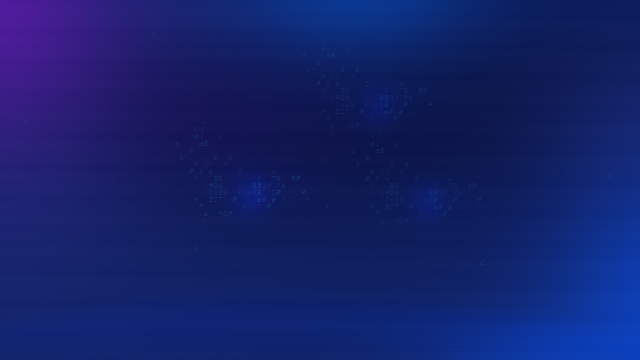
A WebGL 1 fragment shader for this background:

```glsl
precision highp float;
uniform vec2 u_resolution;

const vec3 NAVY = vec3(0.047, 0.085, 0.285);
const vec3 TOP_NAVY = vec3(0.045, 0.105, 0.34);
const vec3 FLOOR_BLUE = vec3(0.065, 0.135, 0.40);
const vec3 VIOLET = vec3(0.31, 0.11, 0.61);
const vec3 INDIGO = vec3(0.085, 0.07, 0.33);
const vec3 AZURE = vec3(0.04, 0.25, 0.63);
const vec3 ROYAL = vec3(0.05, 0.27, 0.78);
const vec3 SLATE = vec3(0.10, 0.16, 0.46);
const vec3 TEAL = vec3(0.12, 0.42, 0.64);

float hash(vec2 p) {
  return fract(sin(dot(p, vec2(127.1, 311.7))) * 4375.85);
}

// Soft elliptical falloff, 1 at the centre
float glow(vec2 p, vec2 centre, vec2 radius) {
  vec2 d = (p - centre) / radius;
  return exp(-dot(d, d));
}

float box(vec2 p, vec2 halfSize, float blur) {
  vec2 d = abs(p) - halfSize;
  return smoothstep(blur, -blur, max(d.x, d.y));
}

// Abstract cell mark: randomly chosen bars and side strokes
float cellMark(vec2 p, vec2 id, float blur) {
  float mark = 0.0;
  for (int i = 0; i < 3; i++) {
    float k = float(i) - 1.0;
    float bar = box(p - vec2(0.0, 0.0055 * k), vec2(0.0038, 0.0009), blur);
    float side = box(p - vec2(0.0035 * k, 0.0025 * k), vec2(0.0009, 0.003), blur);
    mark = max(mark, bar * step(0.4, hash(id + 3.1 * k + 7.0)));
    mark = max(mark, side * step(0.5, hash(id + 5.7 * k + 19.0)));
  }
  return mark;
}

// Scattered marks around a cluster centre
float markCluster(vec2 p, float blur) {
  vec2 cell = vec2(0.0135, 0.0195);
  vec2 id = floor(p / cell);
  vec2 mid = (id + 0.5) * cell;
  float density = glow(mid, vec2(-0.10, 0.02), vec2(0.045, 0.085));
  density += glow(mid, vec2(0.06, 0.015), vec2(0.10, 0.04));
  density += 0.7 * glow(mid, vec2(-0.14, 0.16), vec2(0.05, 0.035));
  float shown = step(hash(id), 0.75 * density);
  float strength = 0.3 + 0.7 * hash(id + 41.0);
  return cellMark(p - mid, id, blur) * shown * strength;
}

// Skewed rows of small dashes along the floor
float floorDashes(vec2 p, float blur) {
  vec2 cell = vec2(0.0145, 0.0125);
  vec2 q = vec2(p.x + 0.5 * p.y, p.y);
  vec2 id = floor(q / cell);
  vec2 local = q - (id + 0.5) * cell;
  local.y += 0.45 * local.x;
  float right = smoothstep(1.20, 1.30, q.x) * smoothstep(1.72, 1.45, q.x);
  float left = smoothstep(0.15, 0.30, q.x) * smoothstep(0.76, 0.68, q.x);
  left *= 0.6 * step(0.5, hash(id));
  float fade = smoothstep(0.095, 0.02, p.y);
  return box(local, vec2(0.004, 0.0016), blur) * (right + left) * fade;
}

vec3 backdrop(vec2 uv) {
  vec3 col = mix(FLOOR_BLUE, NAVY, smoothstep(0.08, 0.65, uv.y));
  col = mix(col, TOP_NAVY, smoothstep(0.75, 1.0, uv.y));
  col = mix(col, SLATE, 0.75 * glow(uv, vec2(0.0, 0.45), vec2(0.27, 0.40)));
  col = mix(col, INDIGO, 0.65 * glow(uv, vec2(0.33, 0.70), vec2(0.19, 0.22)));
  col = mix(col, SLATE, 0.65 * glow(uv, vec2(0.27, 1.06), vec2(0.24, 0.22)));
  col = mix(col, AZURE, 0.85 * glow(uv, vec2(0.56, 1.05), vec2(0.19, 0.20)));
  col = mix(col, VIOLET, glow(uv, vec2(-0.01, 1.0), vec2(0.20, 0.41)));
  col = mix(col, SLATE, 0.7 * glow(uv, vec2(1.02, 0.62), vec2(0.17, 0.30)));
  col = mix(col, ROYAL, 0.85 * glow(uv, vec2(1.05, 0.14), vec2(0.19, 0.36)));
  return mix(col, ROYAL, 0.6 * glow(uv, vec2(0.90, -0.02), vec2(0.22, 0.13)));
}

void main() {
  vec2 uv = gl_FragCoord.xy / u_resolution;
  vec2 p = uv * vec2(1.778, 1.0);
  float blur = 0.75 / u_resolution.y;
  vec3 col = backdrop(uv);

  // Faint curved horizon
  float horizon = 0.18 - 0.36 * (uv.x - 0.45) * (uv.x - 0.45);
  float below = smoothstep(horizon + 0.03, horizon - 0.06, uv.y);
  col += vec3(-0.012, 0.005, 0.045) * below * smoothstep(-0.04, 0.10, uv.y);

  // Three clusters in a triangle, each with a blue haze
  for (int i = 0; i < 3; i++) {
    float t = float(i);
    float raised = mod(t, 2.0);
    vec2 centre = vec2(0.70 + 0.245 * t + 0.108 * raised,
                       0.456 - 0.0105 * t + 0.254 * raised);
    vec2 local = p - centre;
    float level = 1.0 - 0.12 * t - 0.2 * raised;
    float haze = glow(local, vec2(0.0), vec2(0.045, 0.055));
    haze += 0.35 * glow(local, vec2(0.02, 0.02), vec2(0.13, 0.06));
    col += vec3(0.0, 0.018, 0.12) * haze * level;
    col = mix(col, TEAL, 0.42 * level * markCluster(local, blur));
  }

  col = mix(col, ROYAL, 0.28 * floorDashes(p, blur));

  // Subtle layered horizontal bands
  col += 0.0025 * (sin(uv.y * 150.0) + sin(uv.y * 67.0 + uv.x * 3.0));
  gl_FragColor = vec4(clamp(col, 0.0, 1.0), 1.0);
}
```
